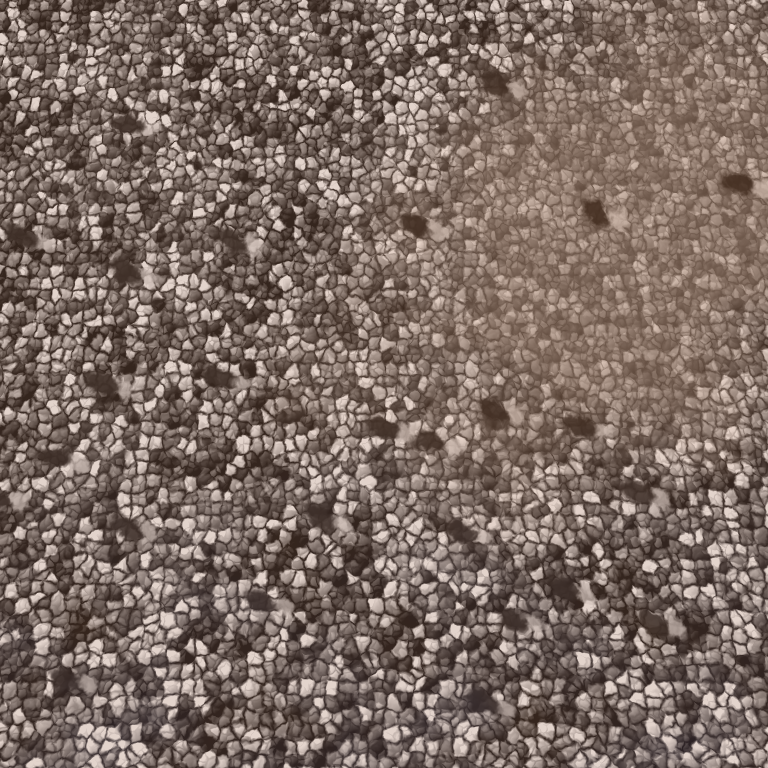
Give the GLSL for this texture, as a Shadertoy shader.

```glsl
// Sunlit gravel thinning out into a patch of packed sand, with small shadowed pits.

const vec3 SHADOW = vec3(0.205, 0.145, 0.115);
const vec3 SUNLIT = vec3(0.890, 0.830, 0.800);
const vec3 SAND_TINT = vec3(0.015, -0.010, -0.032);
const vec3 COOL_TINT = vec3(-0.030, -0.012, 0.022);
const vec2 LIGHT_DIR = vec2(-0.6, 0.8);

struct Stone {
    float rim;    // distance gap to the next stone, 0 on the border
    vec2 offset;  // position relative to the stone centre
    float tone;   // random value per stone
};

vec2 hash2(vec2 cell) {
    vec3 q = fract(cell.xyx * vec3(0.1031, 0.1030, 0.0973));
    q += dot(q, q.yzx + 33.33);
    return fract((q.xx + q.yz) * q.zy);
}

// Layered sines, roughly -1 to 1
float waves(vec2 p) {
    float sum = 0.0;
    float amplitude = 0.5;
    for (int i = 0; i < 4; i++) {
        sum += amplitude * sin(p.x + 1.3 * sin(p.y)) * cos(p.y * 0.9 - 0.7 * sin(p.x));
        p = mat2(1.5, 1.1, -1.1, 1.5) * p + 2.7;
        amplitude *= 0.6;
    }
    return sum;
}

// Cellular noise: nearest stone around p
Stone nearestStone(vec2 p) {
    vec2 cell = floor(p);
    Stone stone = Stone(0.0, vec2(0.0), 0.0);
    float first = 9.0;
    float second = 9.0;
    for (int y = -1; y <= 1; y++) {
        for (int x = -1; x <= 1; x++) {
            vec2 id = cell + vec2(x, y);
            vec2 offset = p - id - 0.1 - 0.8 * hash2(id);
            float dist = length(offset);
            if (dist < first) {
                second = first;
                first = dist;
                stone.offset = offset;
                stone.tone = hash2(id + 71.0).x;
            } else {
                second = min(second, dist);
            }
        }
    }
    stone.rim = second - first;
    return stone;
}

// Brightness of a bed of stones with dark gaps and one lit side
float gravel(vec2 p, float gapWidth) {
    Stone stone = nearestStone(p);
    float body = smoothstep(-0.04, gapWidth, stone.rim);
    float lit = mix(0.10, 1.04, stone.tone) + 0.32 * dot(stone.offset, LIGHT_DIR);
    return mix(0.13, lit, body);
}

// Sparse slanted ellipses, one at most per cell
float scatter(vec2 p, vec2 size, float chance) {
    float cover = 0.0;
    vec2 cell = floor(p);
    for (int y = -1; y <= 1; y++) {
        for (int x = -1; x <= 1; x++) {
            vec2 id = cell + vec2(x, y);
            vec2 pick = hash2(id + 19.0);
            float angle = 0.15 + 0.6 * pick.y;
            vec2 d = p - id - hash2(id);
            d = vec2(d.x * cos(angle) - d.y * sin(angle), d.x * sin(angle) + d.y * cos(angle));
            float spot = 1.0 - smoothstep(0.6, 1.15, length(d / size));
            cover = max(cover, spot * step(pick.x, chance));
        }
    }
    return cover;
}

// Sand share: a slanted patch reaching from the right edge to the middle
float sandMask(vec2 uv) {
    vec2 d = uv - vec2(0.84, 0.70);
    d = vec2(0.85 * d.x + 0.53 * d.y, 0.85 * d.y - 0.53 * d.x);
    float dist = length(d / vec2(0.46, 0.31)) + 0.22 * waves(uv * 13.0);
    return 1.0 - smoothstep(0.35, 1.25, dist);
}

void mainImage(out vec4 fragColor, in vec2 fragCoord) {
    vec2 uv = fragCoord / iResolution.xy;

    // Stones shrink towards the far, upper edge
    vec2 ground = vec2((uv.x - 0.5) * (54.0 + 20.0 * uv.y), uv.y * (52.0 + 9.0 * uv.y));
    vec2 wobble = vec2(waves(ground * 1.9), waves(ground.yx * 1.9 + 5.0));
    ground += 0.22 * wobble;

    float sand = sandMask(uv);
    float patches = waves(uv * 17.0 + 3.0);
    float coarse = gravel(ground, 0.38);
    float fine = gravel(ground * 1.7 + 31.0, 0.45);

    // Gravel is contrasty, sand is flat and fine
    float stones = coarse + 0.36 * (fine - 0.48) + 0.10 * patches + 0.015;
    float packed = 0.53 + 0.30 * (coarse - 0.48) + 0.24 * (fine - 0.48);
    float light = mix(stones, packed, sand * 0.9);

    // Pits with a pale stone beside them
    vec2 pitPlace = uv * 11.0 + 0.07 * wobble;
    float pale = scatter(pitPlace - vec2(0.32, -0.08), vec2(0.17, 0.13), 0.20);
    float pit = scatter(pitPlace, vec2(0.28, 0.15), 0.20);
    light = mix(light, 0.84, 0.75 * pale);
    light = mix(light, 0.06, 0.88 * pit);

    vec3 color = mix(SHADOW, SUNLIT, clamp(light, 0.0, 1.0));
    float cool = (1.0 - smoothstep(0.0, 0.55, uv.y)) * (1.0 - light);
    color += SAND_TINT * sand + COOL_TINT * clamp(cool, 0.0, 1.0) * (0.6 + 0.8 * patches);
    fragColor = vec4(color, 1.0);
}
```
